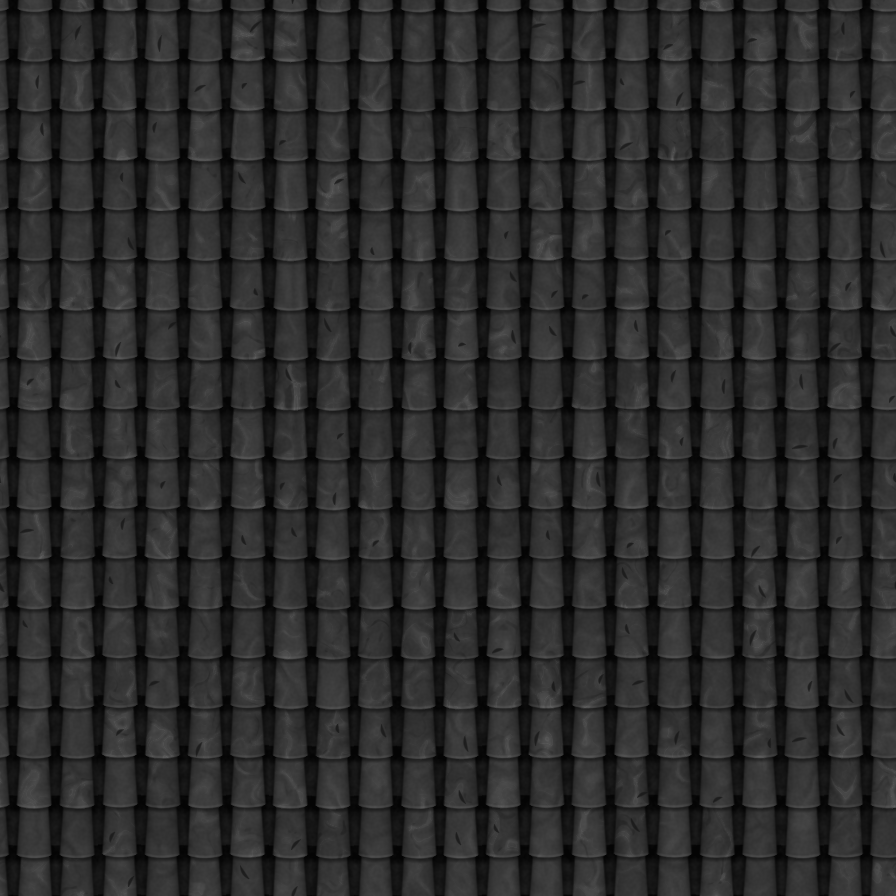
Write a three.js fragment shader that draws this texture.

```glsl
// Dark barrel roof tiles: 21 columns by 18 overlapping rows with weathered clay
varying vec2 vUv;

float hash(vec2 p) {
  vec3 q = fract(p.xyx * vec3(0.1031, 0.1030, 0.0973));
  q += dot(q, q.yzx + 33.33);
  return fract((q.x + q.y) * q.z);
}

// Gradient noise that wraps after a whole number of cells
float corner(vec2 cell, vec2 offset, vec2 period) {
  float angle = 6.2832 * hash(mod(cell, period) + 7.0);
  return dot(vec2(cos(angle), sin(angle)), offset);
}

float noise(vec2 p, vec2 period) {
  vec2 i = floor(p), f = fract(p);
  vec2 k = f * f * f * (f * (f * 6.0 - 15.0) + 10.0);
  vec2 e = vec2(1.0, 0.0);
  float low = mix(corner(i, f, period), corner(i + e, f - e, period), k.x);
  float high = mix(corner(i + e.yx, f - e.yx, period), corner(i + 1.0, f - 1.0, period), k.x);
  return mix(low, high, k.y);
}

// Short tapered scratch lying somewhere on the tile
float scratch(vec2 p, vec2 id) {
  vec2 center = vec2(hash(id + 31.0) - 0.5, 0.25 + 0.8 * hash(id + 47.0)) * vec2(0.5, 0.8);
  float angle = mix(0.2, 2.2, hash(id + 59.0));
  vec2 dir = vec2(cos(angle), sin(angle));
  vec2 d = p - center;
  float along = dot(d, dir) / mix(0.09, 0.2, hash(id + 71.0));
  float across = abs(dot(d, vec2(-dir.y, dir.x)) + 0.03 * along * along);
  float width = 0.035 * (1.0 - along * along);
  return (1.0 - smoothstep(width - 0.02, width + 0.025, across)) * step(abs(along), 1.0);
}

void main() {
  // Column and row, with the lower lip sagging in the middle
  float u = vUv.x * 21.0 + 0.693;
  float col = mod(floor(u), 21.0);
  float x = fract(u) - 0.5;
  float v = vUv.y * 18.0 - 0.75 + 0.03 * (hash(vec2(col, 90.0)) - 0.5);
  float sag = v - 0.3 * x * x;
  vec2 id = vec2(col, mod(floor(sag), 18.0));
  float t = fract(sag);
  x += 0.03 * (hash(id + 13.0) - 0.5) + 0.03 * (hash(id + 17.0) - 0.5) * t;

  // Tapered outline, widest at the lip
  float halfWidth = mix(0.335, 0.41 - 0.075 * t, smoothstep(0.0, 0.035, t));
  float s = x / halfWidth;
  float cover = 1.0 - smoothstep(halfWidth - 0.03, halfWidth + 0.03, abs(x));

  // Weathering: warped blotches and pale swirls, different on each tile
  vec2 period = vec2(42.0, 36.0);
  vec2 shift = floor(40.0 * vec2(hash(id + 3.0), hash(id + 5.0))) + 0.37 * id.yx;
  vec2 p = vUv * period + shift;
  vec2 warp = vec2(noise(p, period), noise(p + 11.5, period));
  float blotch = noise(p + 1.6 * warp, period);
  float swirl = noise(p * 2.0 + 3.0 * warp, period * 2.0);
  float grain = noise(vUv * 252.0, vec2(252.0));
  float wear = hash(id + 23.0);

  // Rounded clay body
  float clay = 0.238 + 0.035 * (hash(id) - 0.5);
  clay += 0.055 * blotch + 0.018 * grain;
  clay += 0.05 * wear * smoothstep(0.05, 0.4, blotch);
  clay += 0.035 * wear * (1.0 - smoothstep(0.0, 0.09, abs(swirl))) * smoothstep(-0.1, 0.3, blotch);
  clay -= 0.04 * wear * smoothstep(0.2, 0.5, swirl);
  clay *= 1.0 - 0.17 * s * s - 0.25 * pow(abs(s), 6.0);
  clay *= 1.0 - 0.1 * t;

  // Scratches on some tiles
  float scratched = step(0.72, hash(id + 83.0));
  clay = mix(clay, 0.09, 0.8 * scratched * scratch(vec2(x, t * 1.167), id));

  // Pale lip and the shadow it casts on the tile below
  float lip = smoothstep(0.0, 0.035, t) * (1.0 - smoothstep(0.04, 0.085, t));
  clay += 0.055 * lip * (1.0 - 0.5 * s * s);
  clay *= 1.0 - 0.4 * smoothstep(0.9, 1.0, t);
  clay *= mix(0.6, 1.0, smoothstep(0.0, 0.03, t));

  // Sunken channel with stepped pan tiles
  float g = fract(v - 0.25);
  float channel = mix(0.09, 0.025, smoothstep(0.6, 0.8, g));
  channel = mix(0.025, channel, smoothstep(0.0, 0.04, g));
  channel += 0.04 * noise(vUv * vec2(84.0, 72.0), vec2(84.0, 72.0)) + 0.02 * grain;
  channel *= mix(0.65, 1.0, smoothstep(0.35, 0.5, abs(x)));

  float shade = mix(max(channel, 0.015), clay, cover);
  gl_FragColor = vec4(vec3(shade), 1.0);
}
```
